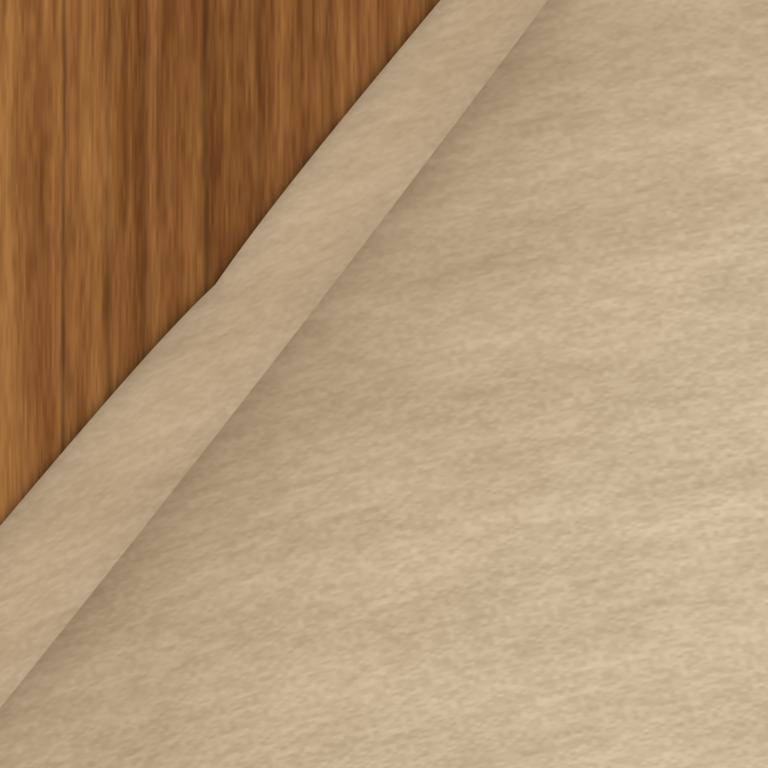
Reproduce this texture procedurally as a WebGL 1 fragment shader.

```glsl
precision highp float;
// Folded beige linen lying diagonally over a vertically grained wooden board.
uniform vec2 u_resolution;

float hash(vec2 p) {
  p = fract(p * vec2(0.1031, 0.1137));
  p += dot(p, p.yx + 33.33);
  return fract((p.x + p.y) * p.x * 7.31);
}

float noise(vec2 p) {
  vec2 cell = floor(p);
  vec2 f = fract(p);
  f = f * f * (3.0 - 2.0 * f);
  float low = mix(hash(cell), hash(cell + vec2(1.0, 0.0)), f.x);
  float high = mix(hash(cell + vec2(0.0, 1.0)), hash(cell + vec2(1.0, 1.0)), f.x);
  return mix(low, high, f.y);
}

float fbm(vec2 p) {
  float sum = 0.0;
  float weight = 0.5;
  for (int i = 0; i < 4; i++) {
    sum += weight * noise(p);
    p = p * 2.03 + 17.1;
    weight *= 0.5;
  }
  return sum / 0.9375;
}

// Dark vertical line, wavering and broken along its length.
float seam(vec2 uv, float x, float width) {
  float offset = uv.x - x - 0.006 * (noise(vec2(x * 90.0, uv.y * 7.0)) - 0.5);
  return exp(-offset * offset / (width * width)) * (0.55 + 0.45 * noise(vec2(x * 50.0, uv.y * 18.0)));
}

vec3 wood(vec2 uv) {
  float sway = 0.006 * noise(uv * vec2(8.0, 4.0));
  float x = uv.x + sway;
  float bands = fbm(vec2(x * 24.0, uv.y * 1.3) + 4.0);
  float fibres = fbm(vec2(x * 110.0, uv.y * 5.0) + 31.0);
  float pores = noise(vec2(x * 330.0, uv.y * 32.0));
  float tone = 0.50 + 0.65 * (bands - 0.5) + 0.75 * (fibres - 0.5) + 0.34 * (pores - 0.5);
  tone += 0.16 * (1.0 - smoothstep(0.10, 0.17, uv.x));
  tone -= 0.12 * smoothstep(0.14, 0.18, uv.x) * (1.0 - smoothstep(0.25, 0.30, uv.x));
  vec3 color = mix(vec3(0.41, 0.24, 0.12), vec3(0.65, 0.45, 0.25), clamp(tone, 0.0, 1.0));
  float lines = seam(uv, 0.083, 0.003) + seam(uv, 0.268, 0.004)
    + 0.6 * seam(uv, 0.140, 0.005) + 0.5 * seam(uv, 0.188, 0.003)
    + 0.5 * seam(uv, 0.335, 0.004) + 0.4 * seam(uv, 0.430, 0.004);
  return color * (1.0 - 0.30 * min(lines, 1.0));
}

// Signed brightness of the cloth: soft ripples, slubs and fine threads.
float weave(vec2 uv, float slope) {
  vec2 thread = vec2(uv.x + 0.3 * uv.y, uv.y - slope * uv.x + 0.11 * uv.x * uv.x);
  float ripples = fbm(thread * vec2(5.0, 24.0) + 9.0) - 0.5;
  float slubs = noise(thread * vec2(34.0, 125.0) + 3.0) - 0.5;
  float grain = noise(thread * vec2(125.0, 260.0) + 57.0) - 0.5;
  float nearness = smoothstep(0.5, 1.5, uv.x + 1.0 - uv.y);
  float rows = sin(thread.y * 430.0 + 3.0 * noise(thread * 22.0))
    * (noise(thread * vec2(90.0, 45.0)) - 0.25);
  return 0.085 * ripples + 0.040 * slubs
    + mix(0.035, 0.065, nearness) * grain + 0.022 * nearness * rows;
}

void main() {
  vec2 uv = gl_FragCoord.xy / u_resolution;
  float pixel = 1.0 / u_resolution.y;

  // Heights of the outer cloth edge and the folded edge, as distances across them.
  float outerEdge = 0.316 + 1.194 * uv.x - 0.021 * exp(-abs(uv.x - 0.28) / 0.08);
  float foldEdge = 0.078 + 1.292 * uv.x - 0.07 * uv.x * (0.7135 - uv.x);
  float aboveOuter = (uv.y - outerEdge) / 1.557;
  float aboveFold = (uv.y - foldEdge) / 1.634;

  // Main sheet, lighter toward the lower right, shaded below the fold.
  float depth = max(-aboveFold, 0.0);
  float light = smoothstep(0.0, 0.60, depth);
  vec3 sheet = mix(vec3(0.735, 0.640, 0.520), vec3(0.795, 0.715, 0.592), light);
  sheet += weave(uv, 0.37);
  float shade = 0.13 * exp(-depth / 0.032) + 0.06 * exp(-depth / 0.10);
  sheet *= 1.0 - shade * vec3(0.90, 1.0, 1.12);

  // Turned-over strip with a rounded outer rim.
  float rim = max(-aboveOuter, 0.0);
  vec3 flap = vec3(0.735, 0.638, 0.517) + 0.85 * weave(uv + vec2(0.37, 0.21), 0.55);
  flap *= 1.0 - 0.13 * exp(-rim / 0.014);
  flap *= 1.0 - 0.035 * exp(-max(aboveFold, 0.0) / 0.03);

  // Board with a thin contact shadow beside the cloth.
  vec3 board = wood(uv);
  board *= 1.0 - 0.38 * exp(-max(aboveOuter, 0.0) / 0.007);

  vec3 color = mix(sheet, flap, smoothstep(-pixel, pixel, aboveFold));
  color = mix(color, board, smoothstep(-pixel, pixel, aboveOuter));
  gl_FragColor = vec4(clamp(color, 0.0, 1.0), 1.0);
}
```
